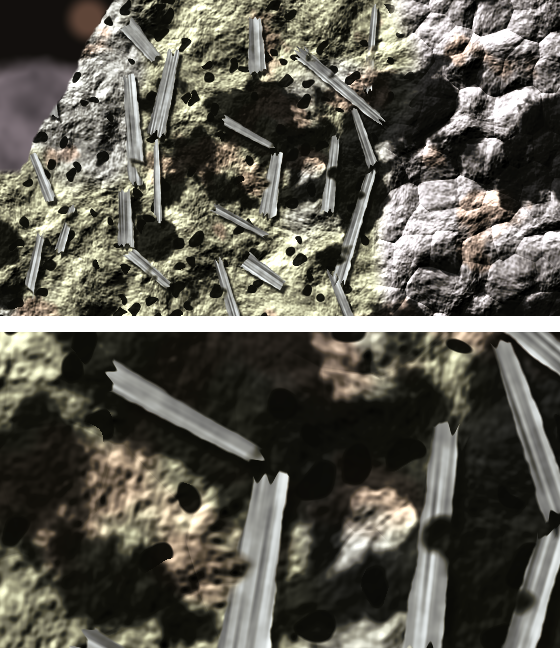
Top, the full canvas; bottom, a detail of the centre.
Write a Shadertoy shader that draws this texture.

```glsl
// Sunlit volcanic rock: splintery grey crystal blades in olive crust, dark cavities and knobbly nodules.

const vec2  SUN_DIR      = vec2(-0.55, 0.835); // towards the light
const float SUN_SLOPE    = 0.40;   // rise of the light ray per unit length
const float RELIEF       = 0.14;
const float NODULE_BUMP  = 0.045;
const float LIT_TONE     = 0.66;
const float SLOPE_GAIN   = 0.80;
const float CAVITY_LEVEL = 0.41;
const int   BLADE_COUNT  = 24;
const vec2  BLADE_LENGTH = vec2(0.08, 0.21);   // half length, least and most
const vec2  BLADE_WIDTH  = vec2(0.010, 0.026); // half width, least and most
const vec3  OLIVE_TINT   = vec3(1.02, 1.02, 0.88);
const vec3  BLADE_TINT   = vec3(0.98, 1.00, 1.03);
const vec3  NODULE_TINT  = vec3(1.00, 0.97, 1.01);
const vec3  RUST_TINT    = vec3(1.14, 0.96, 0.86);
const vec3  FAR_STONE    = vec3(0.42, 0.38, 0.40);
const vec3  FAR_SHADE    = vec3(0.07, 0.06, 0.05);
const vec3  TONES[6] = vec3[6](
    vec3(0.06, 0.06, 0.045), vec3(0.19, 0.19, 0.18), vec3(0.30, 0.29, 0.25),
    vec3(0.45, 0.44, 0.42), vec3(0.63, 0.62, 0.58), vec3(0.84, 0.84, 0.81));
const float STOPS[6] = float[6](0.11, 0.29, 0.40, 0.545, 0.735, 0.92);

vec2 hash2(vec2 p) {
    vec3 q = fract(p.xyx * vec3(0.1031, 0.1030, 0.0973));
    q += dot(q, q.yzx + 33.33);
    return fract((q.xx + q.yz) * q.zy);
}

float noise(vec2 p) {
    vec2 i = floor(p), f = fract(p);
    f = f * f * (3.0 - 2.0 * f);
    float low  = mix(hash2(i).x, hash2(i + vec2(1, 0)).x, f.x);
    float high = mix(hash2(i + vec2(0, 1)).x, hash2(i + vec2(1, 1)).x, f.x);
    return mix(low, high, f.y);
}

float fbm(vec2 p, int octaves) {
    float sum = 0.0, amp = 0.5;
    for (int i = 0; i < octaves; i++) {
        sum += amp * noise(p);
        p = mat2(1.6, 1.2, -1.2, 1.6) * p + 7.3;
        amp *= 0.5;
    }
    return sum;
}

// Distance to the nearest scattered point, and that point's random value
vec2 cells(vec2 p) {
    vec2 base = floor(p), best = vec2(9.0, 0.0);
    for (int y = -1; y <= 1; y++)
    for (int x = -1; x <= 1; x++) {
        vec2 cell = base + vec2(x, y), rnd = hash2(cell + 40.0);
        float d = length(cell + rnd - p);
        if (d < best.x) best = vec2(d, fract(rnd.x * 17.0 + rnd.y));
    }
    return best;
}

float noduleArea(vec2 p) {
    return smoothstep(1.18, 1.30, p.x + 0.3 * (noise(p * 4.0) - 0.5));
}

float height(vec2 p) {
    vec2 bent = p + 0.03 * vec2(noise(p * 9.0), noise(p * 9.0 + 17.0));
    float knob = cells(bent * 11.0).x;
    float bump = NODULE_BUMP * (1.0 - knob * knob);
    return RELIEF * fbm(bent * 5.0, 6) + bump * mix(0.3, 1.0, noduleArea(p));
}

float sunShadow(vec2 p, float ground) {
    float block = 0.0;
    for (int i = 1; i <= 6; i++) {
        float d = 0.012 * float(i);
        block = max(block, height(p + SUN_DIR * d) - ground - d * SUN_SLOPE);
    }
    return smoothstep(0.0, 0.010, block);
}

// Coverage of one striated blade; gives its tone as well
float blade(vec2 p, float id, float blur, out float tone) {
    vec2 rnd = hash2(vec2(id, 3.0)), size = hash2(vec2(id, 8.0));
    vec2 centre = fract(vec2(0.7549, 0.5698) * id + 0.31) * vec2(1.28, 1.0);
    float angle = rnd.x < 0.6 ? mix(1.2, 2.0, rnd.y) : mix(-0.9, -0.4, rnd.y);
    vec2 axis = vec2(cos(angle), sin(angle)), q = p - centre;
    float u = dot(q, axis), v = dot(q, vec2(-axis.y, axis.x));
    float len = mix(BLADE_LENGTH.x, BLADE_LENGTH.y, size.x);
    float wide = mix(BLADE_WIDTH.x, BLADE_WIDTH.y, size.y) * (1.0 - 0.25 * u / len);
    float stripe = noise(vec2(v * 230.0, u * 7.0) + id * 13.0);
    float chips = fbm(p * 45.0 + id, 3);
    tone = 0.70 + 0.55 * (stripe - 0.45) + 0.30 * (chips - 0.45) - 0.13 * v / wide;
    float ends = abs(u) - len * (0.8 + 0.2 * noise(vec2(v * 140.0, id)));
    float sides = abs(v) - wide * (0.8 + 0.4 * chips);
    float bare = smoothstep(0.66, 0.56, fbm(p * 13.0 + id * 5.0, 3));
    return smoothstep(blur, -blur, max(ends, sides)) * bare;
}

vec3 toneColor(float t) {
    vec3 color = TONES[0] * smoothstep(-0.15, 0.11, t);
    for (int i = 1; i < 6; i++)
        color = mix(color, TONES[i], clamp((t - STOPS[i - 1]) / (STOPS[i] - STOPS[i - 1]), 0.0, 1.0));
    return color + max(t - STOPS[5], 0.0) * 0.8;
}

void mainImage(out vec4 fragColor, in vec2 fragCoord) {
    vec2 p = fragCoord / iResolution.y;
    float edge = max(0.0018, 0.7 / iResolution.y);

    // Relief lit by a low sun
    float ground = height(p), nodules = noduleArea(p);
    float slope = (ground - height(p + SUN_DIR * 0.004)) / 0.004;
    float coat = smoothstep(0.48, 0.58, fbm(p * 4.0 + 21.0, 4)) * (1.0 - nodules);
    float tone = LIT_TONE + SLOPE_GAIN * slope * (1.0 - 0.3 * coat) + 0.12 * coat - 0.07 * nodules;
    tone += 0.22 * (noise(p * 150.0) - 0.5);
    tone *= 1.0 - 0.75 * sunShadow(p, ground);

    // Deep cavities and small round pits
    float cavity = smoothstep(CAVITY_LEVEL + 0.03, CAVITY_LEVEL - 0.02, fbm(p * 4.5 + 60.0, 6));
    vec2 pit = cells(p * 17.0 + 0.5 * noise(p * 30.0));
    float hole = smoothstep(0.04, -0.04, pit.x - 0.33 * pit.y) * step(0.6, pit.y);
    tone *= (1.0 - 0.80 * cavity) * (1.0 - 0.85 * hole * (1.0 - nodules));

    // Mineral tints
    vec3 tint = mix(OLIVE_TINT, vec3(1.0), smoothstep(0.40, 0.56, fbm(p * 3.0 + 5.0, 3)));
    tint = mix(tint, NODULE_TINT, nodules);
    tint = mix(tint, RUST_TINT, 0.7 * smoothstep(0.60, 0.70, fbm(p * 6.0 + 90.0, 4)));

    // Crystal blades with cast shadows
    for (int i = 0; i < BLADE_COUNT; i++) {
        float id = float(i), bladeTone, unused;
        float shade = blade(p + SUN_DIR * 0.018, id, 0.006, unused);
        float cover = blade(p, id, edge, bladeTone);
        tone = mix(tone * (1.0 - 0.75 * shade), bladeTone, cover);
        tint = mix(tint, BLADE_TINT, cover);
    }
    vec3 color = toneColor(tone) * tint;

    // Soft, distant stone in the upper left corner
    float rim = 0.09 + 0.53 * (p.y - 0.51) + 0.06 * (fbm(p * 14.0, 4) - 0.5);
    float far = smoothstep(0.006, -0.006, p.x - rim) * smoothstep(0.44, 0.47, p.y);
    float haze = fbm(p * 9.0 + 3.0, 3);
    vec3 farColor = mix(FAR_STONE * (0.5 + haze), FAR_SHADE, smoothstep(0.76, 0.84, p.y + 0.1 * (haze - 0.45)));
    farColor += vec3(0.30, 0.21, 0.17) * smoothstep(0.09, 0.03, length(p - vec2(0.28, 0.94)));
    fragColor = vec4(clamp(mix(color, farColor, far), 0.0, 1.0), 1.0);
}
```
